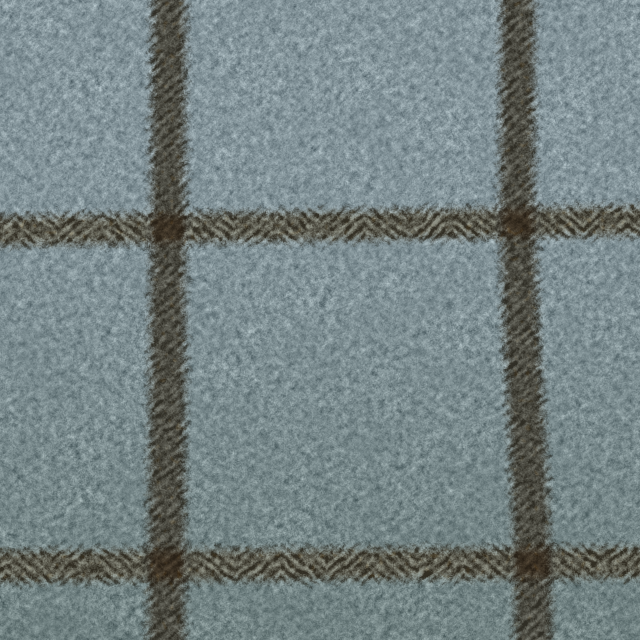
A Shadertoy shader for this texture:

```glsl
const float TAU = 6.2832;

vec2 gradient(vec2 cell) {
    vec2 k = vec2(dot(cell, vec2(127.1, 311.7)), dot(cell, vec2(269.5, 183.3)));
    return 2.0 * fract(sin(k) * 43758.5) - 1.0;
}

float gradientNoise(vec2 p) {
    vec2 i = floor(p), f = fract(p);
    vec2 w = f * f * f * (f * (f * 6.0 - 15.0) + 10.0);
    vec2 e = vec2(0.0, 1.0);
    float low = mix(dot(gradient(i), f), dot(gradient(i + e.yx), f - e.yx), w.x);
    float high = mix(dot(gradient(i + e.xy), f - e.xy), dot(gradient(i + e.yy), f - e.yy), w.x);
    return mix(low, high, w.y);
}

vec2 rotate(vec2 p, float angle) {
    float c = cos(angle), s = sin(angle);
    return vec2(c * p.x - s * p.y, s * p.x + c * p.y);
}

// Octaves are turned against each other to hide the lattice
float fractalNoise(vec2 p, int octaves, float gain) {
    float sum = 0.0, amplitude = 1.0;
    for (int i = 0; i < octaves; i++) {
        p = rotate(p, 0.6);
        sum += amplitude * gradientNoise(p);
        p = p * 1.8 + 17.3;
        amplitude *= gain;
    }
    return sum;
}

// Signed distance to the nearest line of a repeating set
float lineOffset(float repeatCoord, float period) {
    return (repeatCoord - round(repeatCoord)) * period;
}

float band(float offset, float halfWidth, float blur) {
    return 1.0 - smoothstep(halfWidth - blur, halfWidth + blur, abs(offset));
}

// Diagonal ribs that reverse direction from column to column
float herringbone(float column, float y, float ribHeight, float spacing, float wobble) {
    float zigzag = abs(fract(column) - 0.5) * 2.0 * ribHeight;
    return sin(TAU * (y + zigzag) / spacing + wobble);
}

vec3 yarn(vec3 dark, vec3 light, float tone) {
    return mix(dark, light, clamp(tone, 0.0, 1.0));
}

void mainImage(out vec4 fragColor, in vec2 fragCoord) {
    vec2 p = fragCoord / iResolution.xy;
    float pixel = 1.0 / iResolution.y;

    // Slightly skewed check, as the cloth lies unevenly
    vec2 period = vec2(mix(0.573, 0.545, smoothstep(0.0, 0.75, p.y)), mix(0.524, 0.534, p.x));
    vec2 start = vec2(mix(0.260, 0.264, p.y), mix(0.115, 0.121, p.x));
    vec2 check = (p - start) / period;

    // Felted wool grain, stray fibres and twill
    float grain = fractalNoise(p * 72.0, 4, 0.95);
    vec2 diagonal = rotate(p, -0.7);
    float fibre = gradientNoise(diagonal * vec2(60.0, 135.0));
    float crossFibre = gradientNoise(diagonal * vec2(140.0, 65.0) + 31.0);
    float cloud = fractalNoise(p * 9.0, 3, 0.7);
    float wobble = 2.6 * gradientNoise(p * 34.0) + 1.8 * gradientNoise(p * 80.0 + 9.0);
    float ribStrength = clamp(0.75 + 1.6 * gradientNoise(p * 32.0 + 5.0), 0.1, 1.3);
    float twill = ribStrength * herringbone(check.x * 4.0 + 0.25, p.y, 0.060, 0.0172, wobble);

    // Blue-grey ground, cooler and lighter toward the top
    vec3 ground = mix(vec3(0.440, 0.507, 0.507), vec3(0.515, 0.580, 0.604), smoothstep(-0.1, 0.8, p.y));
    float wool = (0.130 + 0.05 * cloud) * grain + 0.085 * fibre + 0.06 * crossFibre;
    wool += 0.010 * twill + 0.022 * cloud;
    ground += vec3(1.0, 0.99, 0.97) * wool;

    // Ragged stripe edges that fade into the nap
    float fray = 0.0030 * twill + 0.0050 * grain + 0.0050 * fibre;
    float blur = 0.0105 + pixel;
    float warp = band(abs(lineOffset(check.x, period.x)) + fray, mix(0.0285, 0.0255, p.y), blur);
    float weft = band(abs(lineOffset(check.y, period.y)) + fray, mix(0.0240, 0.0215, p.y), blur);

    // Brown yarns felted with grey, with a few rust flecks
    float tone = 0.43 + 0.24 * twill + 0.50 * grain + 0.45 * fibre;
    vec3 warpColor = yarn(vec3(0.175, 0.165, 0.130), vec3(0.440, 0.440, 0.400), tone);
    vec3 weftColor = yarn(vec3(0.180, 0.160, 0.115), vec3(0.550, 0.555, 0.500), tone + 0.10 * twill);
    vec3 crossColor = yarn(vec3(0.160, 0.130, 0.090), vec3(0.320, 0.275, 0.210), tone);
    float fleck = smoothstep(0.15, 0.5, gradientNoise(p * 95.0 + 40.0));
    vec3 rust = fleck * vec3(0.035, 0.012, -0.020);

    vec3 color = mix(ground, warpColor + rust, warp * 0.95);
    color = mix(color, weftColor + rust, weft * (1.0 - warp) * 0.93);
    color = mix(color, crossColor + rust, warp * weft);

    fragColor = vec4(clamp(color, 0.0, 1.0), 1.0);
}
```
